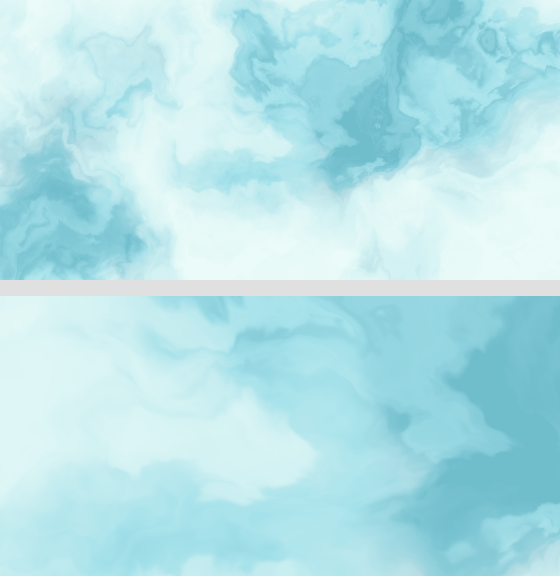
Top, the full canvas; bottom, a detail of the centre.
Give the GLSL for this texture, as a Shadertoy shader.

```glsl
// Pale misty marble: turquoise pools with fine contour veins fading into white haze.

const vec3 WHITE = vec3(0.92, 0.985, 0.975);
const vec3 PALE  = vec3(0.82, 0.945, 0.95);
const vec3 AQUA  = vec3(0.64, 0.88, 0.915);
const vec3 GREY  = vec3(0.70, 0.86, 0.89);
const vec3 DEEP  = vec3(0.44, 0.74, 0.80);

const float SWIRL_SCALE = 2.6;   // size of the large swirls
const float SWIRL_FORCE = 1.3;   // bending of the veins
const float POOL_WARP   = 0.55;  // raggedness of the pool outlines
const float VEIN_COARSE = 11.0;  // contour bands per unit of height
const float VEIN_FINE   = 25.0;
const float VEIN_DEPTH  = 0.58;  // vein contrast inside the pools
const float VEIN_HAZE   = 0.12;  // vein contrast in the haze

// Broad pools: centre x, centre y, radius, strength
const int POOL_COUNT = 7;
const vec4 POOLS[POOL_COUNT] = vec4[](
    vec4(1.04, 0.80, 0.20, 0.95),
    vec4(1.30, 0.50, 0.25, 1.15),
    vec4(1.64, 0.82, 0.32, 1.30),
    vec4(0.13, 0.09, 0.28, 1.10),
    vec4(0.45, 0.58, 0.21, 0.50),
    vec4(0.87, 0.37, 0.14, 0.55),
    vec4(0.10, 0.40, 0.22, 0.40));

float hash(vec2 p) {
    return fract(sin(dot(p, vec2(127.1, 311.7))) * 43758.5453);
}

float noise(vec2 p) {
    vec2 i = floor(p), f = fract(p);
    f = f * f * f * (f * (f * 6.0 - 15.0) + 10.0);
    float low  = mix(hash(i), hash(i + vec2(1, 0)), f.x);
    float high = mix(hash(i + vec2(0, 1)), hash(i + vec2(1, 1)), f.x);
    return mix(low, high, f.y);
}

// Layered noise, rotated per octave, normalised to 0..1
float fbm(vec2 p) {
    const mat2 turn = mat2(1.6, 1.2, -1.2, 1.6);
    float sum = 0.0, total = 0.0, amp = 0.5;
    for (int i = 0; i < 6; i++) {
        sum += amp * noise(p);
        total += amp;
        amp *= 0.46;
        p = turn * p + 17.3;
    }
    return sum / total;
}

vec2 fbm2(vec2 p) {
    return vec2(fbm(p), fbm(p + vec2(5.2, 31.3)));
}

// Irregular bands along the height field, faded where too narrow to resolve
float veins(float height, float bands, float row) {
    float h = height * bands;
    float width = fwidth(h);
    return (noise(vec2(h, row)) - 0.5) / (1.0 + width * width);
}

float poolDepth(vec2 p) {
    float sum = 0.0;
    for (int i = 0; i < POOL_COUNT; i++) {
        vec2 d = (p - POOLS[i].xy) / POOLS[i].z;
        sum += POOLS[i].w * exp(-dot(d, d));
    }
    return sum;
}

vec3 marbleColour(float t, float greyness) {
    vec3 c = mix(WHITE, PALE, clamp(t / 0.3, 0.0, 1.0));
    c = mix(c, mix(AQUA, GREY, greyness), clamp((t - 0.3) / 0.3, 0.0, 1.0));
    return mix(c, DEEP, clamp((t - 0.6) / 0.4, 0.0, 1.0));
}

void mainImage(out vec4 fragColor, in vec2 fragCoord) {
    vec2 p = fragCoord / iResolution.y;
    p.x *= 2.0 * iResolution.y / iResolution.x;

    // Swirled height field
    vec2 warp = fbm2(p * SWIRL_SCALE) - 0.5;
    vec2 curl = fbm2(p * SWIRL_SCALE + 2.0 * warp + 8.4) - 0.5;
    float height = fbm(p * SWIRL_SCALE + SWIRL_FORCE * curl + 3.7);

    // Pools broken up by cloud
    float cloud = fbm(p * 3.4 + 1.5 * curl + 21.0);
    float pool = poolDepth(p + POOL_WARP * (0.6 * warp + curl));
    pool = pool * (0.45 + 1.1 * cloud) + 0.9 * max(cloud - 0.44, 0.0);
    float depth = 1.0 - exp(-1.3 * pool);

    // Fine contour veins
    float vein = 0.6 * veins(height, VEIN_COARSE, 2.4)
               + 0.6 * veins(height + 0.15 * cloud, VEIN_FINE, 7.6);
    float tone = depth + vein * (VEIN_HAZE + VEIN_DEPTH * depth);

    // Shallow parts turn greyer
    float greyness = smoothstep(0.35, 0.6, fbm(p * 2.2 + 40.0))
                   * (1.0 - smoothstep(0.45, 0.75, depth));

    fragColor = vec4(marbleColour(tone, greyness), 1.0);
}
```
